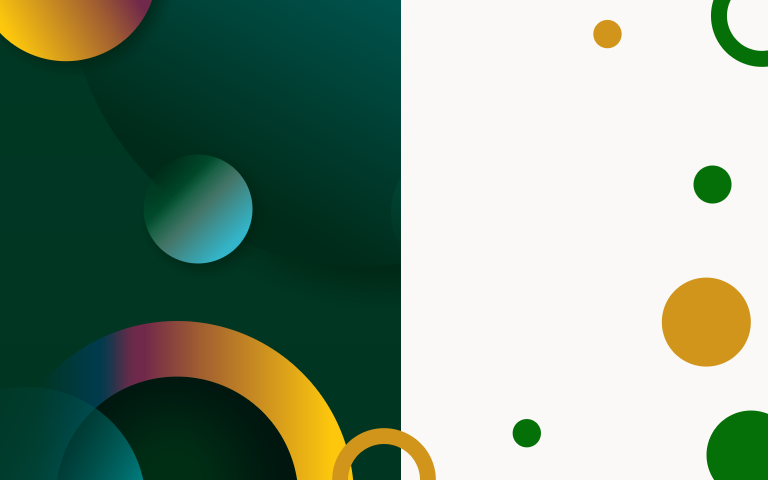
Give the GLSL for this background, as a Shadertoy shader.

```glsl
const float SPLIT = 0.8354;
const vec3 PAPER = vec3(0.98, 0.976, 0.97);
const vec3 FOREST = vec3(0.0, 0.212, 0.135);
const vec3 SHADE = vec3(0.0, 0.13, 0.06);
const vec3 GOLD = vec3(0.82, 0.585, 0.11);
const vec3 GREEN = vec3(0.02, 0.44, 0.03);
const vec3 PLUM = vec3(0.44, 0.16, 0.29);
const vec3 COPPER = vec3(0.63, 0.37, 0.19);
const vec3 YELLOW = vec3(0.99, 0.78, 0.05);

// Flat shapes: centre, outer radius, hole radius; gold ones come first
const int GOLD_COUNT = 3;
const vec4 FLAT[7] = vec4[7](
    vec4(1.2656, 0.929, 0.0295, 0.0), vec4(1.4715, 0.329, 0.0927, 0.0),
    vec4(0.8, 0.0, 0.108, 0.075), vec4(1.5875, 0.967, 0.1063, 0.073),
    vec4(1.4844, 0.6156, 0.0396, 0.0), vec4(1.0975, 0.0975, 0.0295, 0.0),
    vec4(1.5646, 0.052, 0.0927, 0.0));

float disc(vec2 p, vec2 centre, float radius, float pixel) {
    return clamp(0.5 - (length(p - centre) - radius) / pixel, 0.0, 1.0);
}

float ring(vec2 p, vec2 centre, float radius, float hole, float pixel) {
    float inner = hole > 0.0 ? disc(p, centre, hole, pixel) : 0.0;
    return disc(p, centre, radius, pixel) * (1.0 - inner);
}

float shadow(vec2 p, vec2 centre, float radius, float blur) {
    return 1.0 - smoothstep(-blur, blur, length(p - centre) - radius);
}

float ramp(float from, float to, float x) {
    return clamp((x - from) / (to - from), 0.0, 1.0);
}

vec3 warmGradient(float t) {
    vec3 c = mix(PLUM, COPPER, ramp(0.0, 0.3, t));
    return mix(c, YELLOW, ramp(0.3, 1.0, t));
}

// Large faint disc, its shadow, and a sliver at the panel edge
vec3 backdrop(vec3 col, vec2 p, float pixel) {
    vec2 centre = vec2(0.75, 1.058);
    float under = shadow(p, centre + vec2(0.06, -0.045), 0.6125, 0.055);
    col = mix(col, SHADE, 0.65 * under * ramp(0.3, 0.65, p.x));
    float t = ramp(0.78, 1.33, dot(p, vec2(0.5, 0.9)));
    vec3 teal = mix(vec3(0.0, 0.17, 0.1), vec3(0.0, 0.33, 0.31), t);
    col = mix(col, teal, disc(p, centre, 0.6125, pixel));
    float sliver = disc(p, vec2(0.952, 0.558), 0.1375, pixel);
    return mix(col, vec3(0.0, 0.3, 0.22), 0.45 * sliver * ramp(0.46, 0.6, p.y));
}

// Glassy disc, clear at upper left and blue at lower right
vec3 glassDisc(vec3 col, vec2 p, float pixel) {
    vec2 centre = vec2(0.4125, 0.5646);
    float radius = 0.1135;
    col = mix(col, SHADE, 0.65 * shadow(p, centre + vec2(0.012, -0.012), radius, 0.025));
    float t = dot(p - centre, vec2(0.707, -0.707)) / radius;
    vec3 tint = mix(vec3(0.0, 0.33, 0.19), vec3(0.27, 0.46, 0.41), ramp(-0.5, 0.05, t));
    tint = mix(tint, vec3(0.2, 0.71, 0.79), ramp(0.05, 0.9, t));
    float alpha = disc(p, centre, radius, pixel) * ramp(-1.05, -0.3, t);
    return mix(col, tint, alpha);
}

vec3 cornerDisc(vec3 col, vec2 p, float pixel) {
    vec2 centre = vec2(0.1375, 1.0625);
    col = mix(col, SHADE, 0.65 * shadow(p, centre + vec2(0.015, -0.012), 0.19, 0.03));
    float t = 1.0 - ramp(0.0, 0.31, p.x + 0.55 * (p.y - 0.96));
    return mix(col, warmGradient(t), disc(p, centre, 0.19, pixel));
}

// Wide arch with a dark hollow, fading out to the left
vec3 arch(vec3 col, vec2 p, float pixel) {
    vec2 centre = vec2(0.3688, -0.0375);
    float hollow = smoothstep(0.03, 0.25, length(p - vec2(0.36, 0.0)));
    vec3 depth = mix(vec3(0.0, 0.18, 0.08), vec3(0.0, 0.085, 0.06), hollow);
    col = mix(col, depth, disc(p, centre, 0.253, pixel));
    vec3 band = warmGradient(ramp(0.3, 0.69, p.x));
    band = mix(vec3(0.0, 0.23, 0.3), band, smoothstep(0.2, 0.29, p.x));
    float alpha = ring(p, centre, 0.3688, 0.253, pixel) * ramp(0.08, 0.2, p.x);
    return mix(col, band, alpha);
}

vec3 tealDisc(vec3 col, vec2 p, float pixel) {
    float t = ramp(-0.08, 0.3, p.x - 0.55 * p.y);
    vec3 tint = mix(vec3(0.0, 0.27, 0.24), vec3(0.0, 0.51, 0.53), t * t);
    float alpha = disc(p, vec2(0.0583, -0.052), 0.2458, pixel);
    return mix(col, tint, alpha * mix(0.25, 0.95, t));
}

void mainImage(out vec4 fragColor, in vec2 fragCoord) {
    vec2 p = fragCoord / iResolution.xy * vec2(1.6, 1.0);
    float pixel = 1.0 / iResolution.y;

    // Dark panel
    vec3 col = FOREST + vec3(0.0, 0.01, 0.015) * (p.y - 0.5);
    col = backdrop(col, p, pixel);
    col = glassDisc(col, p, pixel);
    col = cornerDisc(col, p, pixel);
    col = arch(col, p, pixel);
    col = tealDisc(col, p, pixel);

    // Light panel and flat shapes over both
    col = mix(col, PAPER, ramp(-0.5, 0.5, (p.x - SPLIT) / pixel));
    for (int i = 0; i < 7; i++) {
        vec4 s = FLAT[i];
        col = mix(col, i < GOLD_COUNT ? GOLD : GREEN, ring(p, s.xy, s.z, s.w, pixel));
    }
    fragColor = vec4(col, 1.0);
}
```
